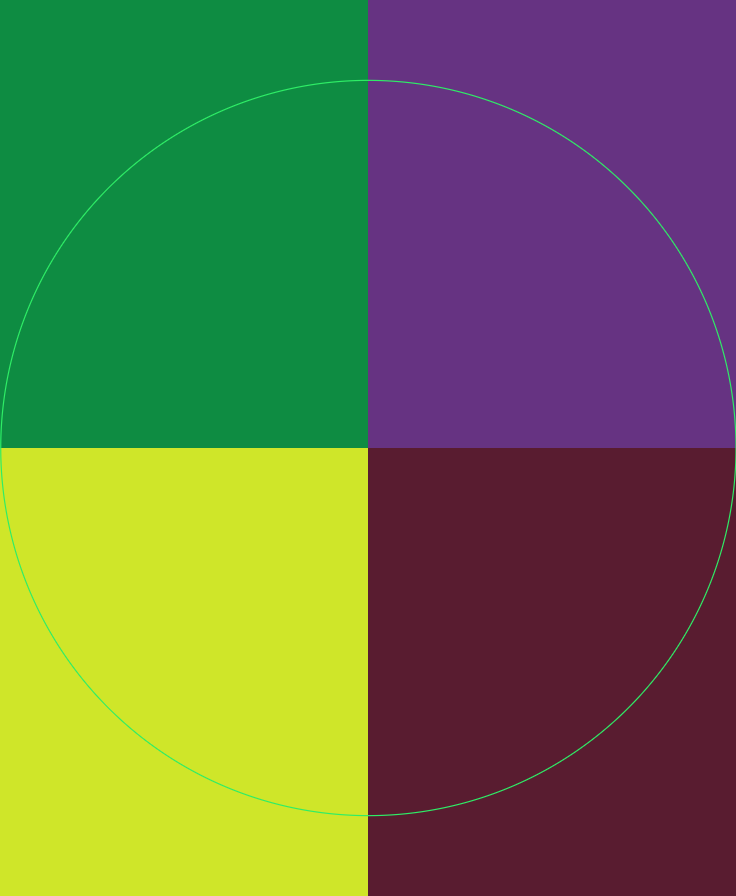
Reproduce this background procedurally as a WebGL 2 fragment shader.

```glsl
#version 300 es
precision highp float;

uniform vec2 u_resolution;
out vec4 fragColor;

const vec3 GREEN = vec3(0.055, 0.55, 0.26);
const vec3 PURPLE = vec3(0.40, 0.20, 0.51);
const vec3 YELLOW = vec3(0.81, 0.90, 0.16);
const vec3 MAROON = vec3(0.35, 0.11, 0.19);
const vec3 RING_COLOR = vec3(0.18, 0.93, 0.40);

// Lengths are in canvas widths, measured from the canvas centre.
const vec2 RING_CENTER = vec2(0.0005, 0.0);
const float RING_RADIUS = 0.4995;
const float RING_WIDTH = 0.0016;

// Share of a pixel lying on the positive side of an edge.
float edgeCoverage(float distanceToEdge, float pixel) {
    return clamp(distanceToEdge / pixel + 0.5, 0.0, 1.0);
}

// Share of a pixel covered by a thin band around distance zero.
float bandCoverage(float distanceToLine, float width, float pixel) {
    return edgeCoverage(distanceToLine + 0.5 * width, pixel)
         - edgeCoverage(distanceToLine - 0.5 * width, pixel);
}

void main() {
    float pixel = 1.0 / u_resolution.x;
    vec2 p = (gl_FragCoord.xy - 0.5 * u_resolution) * pixel;

    // Four quadrants
    float right = edgeCoverage(p.x, pixel);
    float top = edgeCoverage(p.y, pixel);
    vec3 color = mix(mix(YELLOW, MAROON, right), mix(GREEN, PURPLE, right), top);

    // Thin ring touching the sides
    float ringDistance = length(p - RING_CENTER) - RING_RADIUS;
    color = mix(color, RING_COLOR, bandCoverage(ringDistance, RING_WIDTH, pixel));

    fragColor = vec4(color, 1.0);
}
```
